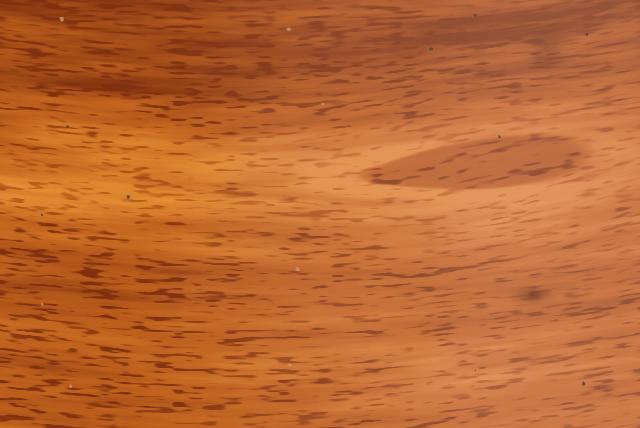
Give the GLSL for this texture, as a Shadertoy shader.

```glsl
// Polished reddish wood with fine pores, a golden glow and an oval grain eye.
#define EYE_CENTER vec2(1.11, 0.615)
#define EYE_RADII vec2(0.265, 0.056)
#define EYE_SLOPE 0.10
#define PORE_SCALE vec2(24.0, 165.0)
#define PORE_DEPTH 0.42
#define STREAK_DEPTH 0.50
#define SPECK_CELL 0.21
#define SPECK_SHARE 0.40

float hash(vec2 p) {
    return fract(sin(dot(p, vec2(127.1, 311.7))) * 43758.5453);
}

float noise(vec2 p) {
    vec2 i = floor(p), f = fract(p);
    f = f * f * (3.0 - 2.0 * f);
    return mix(mix(hash(i), hash(i + vec2(1, 0)), f.x),
               mix(hash(i + vec2(0, 1)), hash(i + vec2(1, 1)), f.x), f.y);
}

float fbm(vec2 p) {
    float sum = 0.0, amp = 0.5;
    for (int i = 0; i < 4; i++) {
        sum += amp * noise(p);
        p = p * 2.03 + 17.3;
        amp *= 0.5;
    }
    return sum / 0.9375;
}

// Soft blob: 1 in the middle, fading over the given radii
float blob(vec2 p, vec2 center, vec2 radii) {
    vec2 q = (p - center) / radii;
    return exp(-dot(q, q));
}

// Bends the grain upward to the right and spreads it around the eye
vec2 grainSpace(vec2 p) {
    float side = p.y - EYE_CENTER.y;
    float v = p.y - 0.10 * (p.x - 0.55) * (p.x - 0.55);
    v -= 0.35 * side * blob(p, EYE_CENTER, vec2(0.35, 0.16));
    v += 0.014 * (noise(p * vec2(2.5, 5.0)) - 0.5);
    return vec2(p.x, v);
}

// Elliptic radius of the eye, 1 on its rim, pointed on the left
float eyeRadius(vec2 p) {
    vec2 q = p - EYE_CENTER;
    q.y -= EYE_SLOPE * q.x;
    q /= EYE_RADII;
    q.y /= 1.0 + 0.28 * clamp(q.x, -1.5, 1.0);
    return length(q) + 0.07 * (noise(p * vec2(14.0, 50.0)) - 0.5);
}

// Lightness of the wood from 0 (dark) to 1 (gold)
float woodTone(vec2 p, vec2 g) {
    float tone = 0.50 - 0.22 * smoothstep(0.66, 0.84, g.y + 0.05 * fbm(g * 4.0));
    tone += 0.36 * blob(p, vec2(0.40, 0.58), vec2(0.62, 0.13));
    tone += 0.14 * blob(p, vec2(1.20, 0.52), vec2(0.45, 0.16));
    tone += 0.10 * blob(p, vec2(1.0, 0.12), vec2(0.6, 0.16));
    tone -= 0.10 * blob(p, vec2(0.15, 0.33), vec2(0.5, 0.07));

    // Broad arches and long streaks
    float arch = length((p - vec2(1.0, 0.60)) / vec2(0.75, 0.16));
    tone += 0.16 * (noise(vec2(arch * 6.0, 3.0)) - 0.5) * smoothstep(2.4, 1.0, arch);
    tone += STREAK_DEPTH * (fbm(g * vec2(1.6, 24.0)) - 0.5);
    tone += 0.30 * (fbm(g * vec2(7.0, 75.0) + 40.0) - 0.5);

    // Eye and its golden rim
    float r = eyeRadius(p);
    tone += 0.30 * exp(-pow((r - 1.25) / 0.42, 2.0));
    return mix(tone, 0.36 + 0.3 * (tone - 0.5), smoothstep(1.08, 0.90, r));
}

// Short dark dashes, softer toward the top and the right
float pores(vec2 p, vec2 g) {
    float blur = smoothstep(0.30, 0.65, abs(p.y - 0.40)) + 0.4 * smoothstep(0.9, 1.5, p.x);
    float n = 0.65 * noise(g * PORE_SCALE) + 0.35 * noise(g * PORE_SCALE * vec2(1.7, 1.3) + 9.0);
    float patchy = 0.5 + 0.8 * fbm(g * vec2(3.0, 12.0) + 5.0);
    return smoothstep(0.56 - 0.1 * blur, 0.80 + 0.1 * blur, n) * patchy * (1.0 - 0.35 * blur);
}

vec3 woodColor(float tone, float haze) {
    vec3 deep = mix(vec3(0.50, 0.19, 0.06), vec3(0.58, 0.32, 0.22), haze);
    vec3 body = mix(vec3(0.75, 0.38, 0.11), vec3(0.79, 0.46, 0.27), haze);
    vec3 gold = mix(vec3(0.89, 0.56, 0.20), vec3(0.89, 0.59, 0.37), haze);
    return mix(mix(deep, body, smoothstep(0.0, 0.55, tone)), gold, smoothstep(0.45, 1.0, tone));
}

void mainImage(out vec4 fragColor, in vec2 fragCoord) {
    vec2 p = fragCoord / iResolution.y;
    vec2 g = grainSpace(p);

    float tone = woodTone(p, g) - PORE_DEPTH * pores(p, g);
    float haze = smoothstep(0.25, 1.20, p.x + 0.35 * (fbm(p * 3.0) - 0.5));
    vec3 color = woodColor(clamp(tone, 0.0, 1.0), haze);

    // Soft knots
    float knots = blob(p, vec2(1.24, 0.31), vec2(0.035, 0.014)) + 0.5 * blob(p, vec2(1.28, 0.88), vec2(0.04, 0.035));
    color = mix(color, vec3(0.36, 0.20, 0.15), 0.65 * knots * (0.6 + 0.6 * noise(p * 70.0)));

    // Scattered specks, dark teal or pale
    vec2 cell = floor(p / SPECK_CELL);
    vec2 spot = (cell + 0.2 + 0.6 * vec2(hash(cell + 3.1), hash(cell + 8.7))) * SPECK_CELL;
    float size = mix(0.003, 0.008, hash(cell + 5.3));
    float speck = smoothstep(size, size * 0.4, length(p - spot) + 0.004 * (noise(p * 220.0) - 0.5));
    vec3 speckColor = mix(vec3(0.27, 0.27, 0.22), vec3(0.80, 0.60, 0.46), step(0.6, hash(cell + 1.9)));
    color = mix(color, speckColor, 0.8 * speck * step(hash(cell), SPECK_SHARE));

    fragColor = vec4(color, 1.0);
}
```
